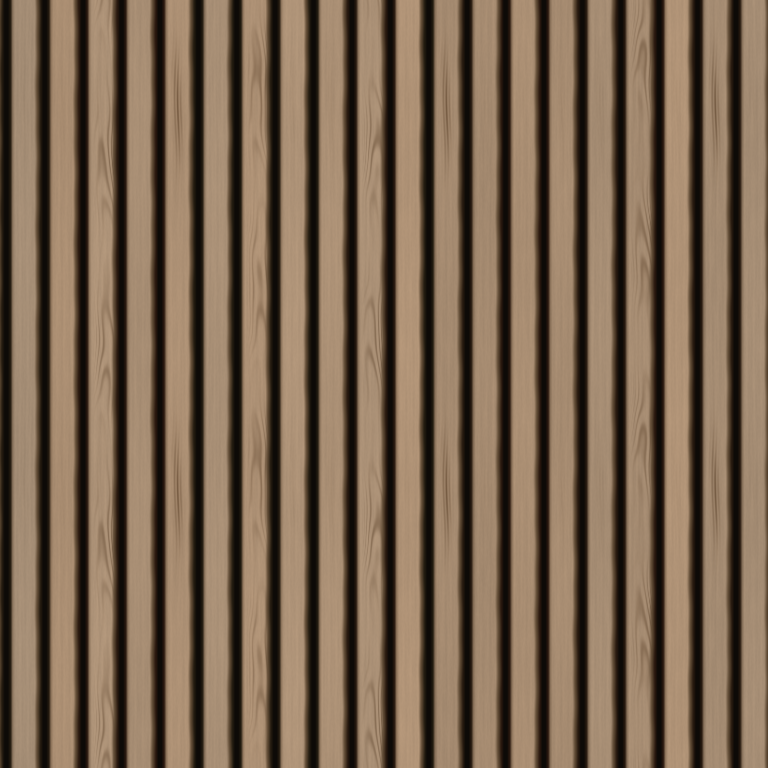
This texture is drawn by a Shadertoy shader. Its source:

```glsl
// Vertical oak slats with soft shaded sides over a dark backing.

const float TAU = 6.2831853;
const float SLATS = 20.0;       // slats across the canvas
const float GRAIN_TILES = 2.0;  // grain repeats down the canvas
const float FIRST_EDGE = 0.295; // left edge of the first slat, in slat pitches
const float LEAD = 0.13;        // part of the gap kept left of each slat

const vec3 OAK = vec3(0.665, 0.563, 0.460);
const vec3 OAK_SHADE = vec3(0.50, 0.41, 0.32);
const vec3 FIGURE = vec3(0.43, 0.33, 0.235);
const vec3 SIDE = vec3(0.36, 0.28, 0.195);
const vec3 GAP_BROWN = vec3(0.14, 0.095, 0.055);
const vec3 GAP_BLACK = vec3(0.050, 0.038, 0.026);

float hash(vec2 p) {
    vec3 q = fract(vec3(p.xyx) * 0.1031);
    q += dot(q, q.yzx + 33.33);
    return fract((q.x + q.y) * q.z);
}

// Distance to the nearest scattered point; rows wrap after rowCount cells.
float cellular(vec2 p, float rowCount, float seed) {
    vec2 cell = floor(p);
    float nearest = 2.0;
    for (int j = -1; j <= 1; j++) {
        for (int i = -1; i <= 1; i++) {
            vec2 c = cell + vec2(i, j);
            vec2 key = vec2(c.x + seed, mod(c.y, rowCount));
            vec2 point = c + vec2(hash(key), hash(key + 57.0));
            nearest = min(nearest, length(p - point));
        }
    }
    return nearest;
}

// Long fibres and fine pores, centred on zero.
float fibres(float u, float v, float seed) {
    float bend = 0.02 * sin(TAU * v + seed);
    float lines = sin((u + bend) * 31.0 + seed) + 0.7 * sin((u - bend) * 67.0 + seed * 2.3);
    float strands = cellular(vec2(u * 13.0, v * 12.0), 12.0, seed) - 0.5;
    float pores = cellular(vec2(u * 22.0, v * 90.0), 90.0, seed + 40.0) - 0.5;
    return 0.22 * lines + 0.7 * strands + 0.45 * pores;
}

// Stacked pointed arches, strongest on the right of the face.
float cathedral(float u, float v, float seed) {
    float axis = 0.43 + 0.08 * sin(TAU * v + seed) + 0.05 * sin(TAU * 3.0 * v + seed * 2.0);
    float du = u - axis;
    float warp = 0.25 * sin(TAU * 2.0 * v + seed) + 0.12 * sin(TAU * 7.0 * v + u * 9.0);
    float ring = 0.5 + 0.5 * sin(TAU * (5.0 * v + 25.0 * du * du + warp));
    float patches = 0.55 + 0.45 * sin(TAU * 2.0 * v + seed * 3.0);
    return ring * ring * patches * smoothstep(0.08, 0.42, u);
}

// A slim dark lens of heartwood, split into strands.
float heartStreak(float u, float v, float centre) {
    float dv = (fract(v - centre + 0.5) - 0.5) / 0.14;
    float du = (u - 0.32 - 0.03 * sin(TAU * 2.0 * v)) / 0.10;
    float strands = 0.65 + 0.35 * sin(u * 75.0 + 2.0 * sin(TAU * 3.0 * v));
    return exp(-du * du - dv * dv) * strands;
}

vec3 slatFace(float u, float v, float id) {
    float seed = 10.0 * hash(vec2(id + 3.0, 7.0));
    float slot = mod(id, 7.0);
    bool flatSawn = slot == 2.0 || mod(id, 14.0) == 6.0;
    float streak = slot == 4.0 ? 0.85 : 0.12 * hash(vec2(id + 3.0, 19.0));
    float figure = streak * heartStreak(u, v, 0.72);
    if (flatSawn) figure += 0.55 * cathedral(u, v, seed);

    float tone = 1.0 + 0.07 * (hash(vec2(id + 3.0, 31.0)) - 0.5);
    tone += 0.012 * sin(TAU * v + seed) + 0.045 * fibres(u, v, floor(seed * 10.0));
    vec3 wood = mix(OAK * tone, FIGURE, clamp(figure, 0.0, 1.0));
    float warmth = hash(vec2(id + 3.0, 43.0)) - 0.5;
    return wood * (1.0 + warmth * vec3(0.02, -0.015, -0.05));
}

// Dark backing, deepest midway between slats.
vec3 gap(float s, float gapId) {
    float fromMiddle = abs(fract(s - 0.37) - 0.5);
    float tint = hash(vec2(gapId + 3.0, 61.0)) - 0.5;
    vec3 brown = GAP_BROWN * (1.0 + tint * vec3(0.25, -0.15, -0.1));
    return mix(GAP_BLACK, brown, smoothstep(0.03, 0.11, fromMiddle));
}

void mainImage(out vec4 fragColor, in vec2 fragCoord) {
    vec2 uv = fragCoord / iResolution.xy;
    float x = uv.x * SLATS - FIRST_EDGE + LEAD;
    float id = floor(x);
    float s = fract(x) - LEAD; // 0 at the left edge of the slat
    float v = fract(uv.y * GRAIN_TILES);
    float soft = 0.5 * SLATS / iResolution.x;

    // Face, with a rounded left edge and a shaded right side
    vec3 wood = slatFace(s, v, id);
    wood = mix(wood * OAK_SHADE / OAK, wood, smoothstep(0.0, 0.11, s));
    float wobble = 0.008 * sin(TAU * 3.0 * v + id) + 0.006 * sin(TAU * 8.0 * v + id * 2.0);
    wood = mix(wood, SIDE, smoothstep(0.59, 0.70, s + wobble));

    // Place the slat over the backing
    float left = smoothstep(-0.02 - soft, 0.03 + soft, s);
    float right = 1.0 - smoothstep(0.69 - soft, 0.77 + soft, s + wobble);
    vec3 colour = mix(gap(s, id + step(0.3, s)), wood, left * right);
    fragColor = vec4(colour, 1.0);
}
```
